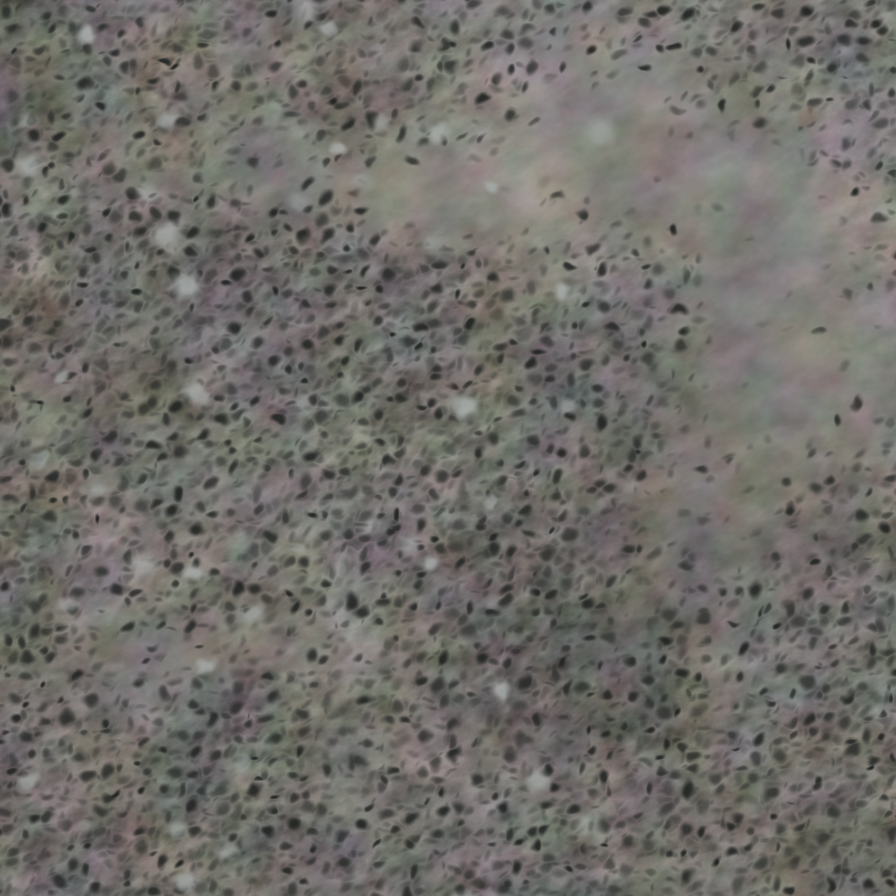
A WebGL 2 fragment shader for this texture:

```glsl
#version 300 es
precision highp float;
// Worn grey concrete with exposed aggregate: small tilted dark grains, pale
// chips and a few rusty ones. Jittered grids scatter the soft ellipses, and
// a density field built from broad blobs and noise leaves smooth bare areas.

uniform vec2 u_resolution;
out vec4 fragColor;

const vec3 CEMENT = vec3(0.496, 0.486, 0.468);
const vec3 GRAIN = vec3(0.135, 0.145, 0.138);
const vec3 PALE_CHIP = vec3(0.66, 0.68, 0.67);
const vec3 RUST_CHIP = vec3(0.50, 0.31, 0.25);

// Integer hash giving four values from 0 to 1 per grid cell
vec4 hash4(vec2 cell, uint seed) {
    ivec2 c = ivec2(cell) + 4096;
    uvec4 v = uvec4(uint(c.x), uint(c.y), seed, uint(c.x + c.y)) * 1664525u + 1013904223u;
    for (int i = 0; i < 2; i++) {
        v += v.yzxy * v.wxyz;
        v ^= v >> 16u;
    }
    return vec4(v >> 8u) / 16777216.0;
}

float noise(vec2 p, uint seed) {
    vec2 c = floor(p);
    vec2 f = p - c;
    f = f * f * (3.0 - 2.0 * f);
    float low = mix(hash4(c, seed).x, hash4(c + vec2(1, 0), seed).x, f.x);
    float high = mix(hash4(c + vec2(0, 1), seed).x, hash4(c + vec2(1, 1), seed).x, f.x);
    return mix(low, high, f.y);
}

// Layered noise centred on zero
float fbm(vec2 p, uint seed) {
    float sum = 0.0;
    float amp = 0.5;
    for (uint i = 0u; i < 4u; i++) {
        sum += amp * (noise(p, seed + i) - 0.5);
        p = mat2(1.6, 1.2, -1.2, 1.6) * p;
        amp *= 0.5;
    }
    return sum;
}

vec2 rotate(vec2 p, float angle) {
    float c = cos(angle);
    float s = sin(angle);
    return vec2(c * p.x + s * p.y, c * p.y - s * p.x);
}

float blob(vec2 p, vec2 center, vec2 radius) {
    vec2 d = (p - center) / radius;
    return exp(-dot(d, d));
}

// Coverage of scattered soft ellipses; radius is in cell units
float scatter(vec2 p, float cells, vec2 radius, float tilt, float spread,
              float density, float soft, uint seed) {
    vec2 g = p * cells;
    vec2 home = floor(g);
    float cover = 0.0;
    for (int y = -1; y <= 1; y++) {
        for (int x = -1; x <= 1; x++) {
            vec2 cell = home + vec2(x, y);
            vec4 place = hash4(cell, seed);
            vec4 look = hash4(cell, seed + 57u);
            vec2 d = g - cell - 0.1 - 0.8 * place.xy;
            d = rotate(d, tilt + spread * (look.x - 0.5));
            vec2 size = radius * mix(0.65, 1.3, look.y) * vec2(1.0, mix(0.8, 1.25, look.z));
            float shape = 1.0 - smoothstep(1.0 - soft, 1.0 + soft, length(d / size));
            float present = smoothstep(place.z, place.z + 0.08, density);
            cover = max(cover, shape * present * mix(0.45, 1.0, look.w));
        }
    }
    return cover;
}

// Share of cells that hold grains, low over the smooth worn areas
float grainDensity(vec2 p) {
    float bare = blob(p, vec2(0.91, 0.65), vec2(0.19, 0.18));
    bare += 0.9 * blob(p, vec2(0.42, 0.785), vec2(0.30, 0.055));
    bare += 0.8 * blob(p, vec2(0.68, 0.87), vec2(0.22, 0.14));
    bare += 0.6 * blob(p, vec2(0.78, 0.42), vec2(0.10, 0.16));
    bare += 0.5 * blob(p, vec2(0.22, 0.27), vec2(0.16, 0.05));
    return clamp(0.92 - 0.85 * bare + 0.9 * fbm(p * 7.0, 11u), 0.08, 1.0);
}

// Cement with broad shading, colour drift and fine mottling
vec3 cementColor(vec2 p, float density) {
    float shade = 0.022 - 0.055 * density + 0.16 * fbm(p * 5.0, 23u);
    shade -= 0.08 * blob(p, vec2(0.65, 0.25), vec2(0.14, 0.12));
    shade -= 0.025 * (1.0 - smoothstep(0.0, 0.5, p.y));
    shade += 0.15 * fbm(p * vec2(18.0, 26.0), 29u);
    shade += 0.30 * fbm(rotate(p, 0.5) * vec2(50.0, 80.0), 31u) * mix(0.25, 1.0, density);
    vec3 drift = vec3(0.09, -0.05, 0.03) * fbm(p * 26.0, 41u);
    drift += vec3(0.03, 0.02, -0.09) * fbm(p * 18.0, 47u);
    return CEMENT + shade + drift;
}

void main() {
    vec2 p = gl_FragCoord.xy / u_resolution.y;
    float density = grainDensity(p);
    vec3 color = cementColor(p, density);

    // A slight warp makes the ellipses irregular
    vec2 q = p + 0.006 * (vec2(noise(p * 95.0, 61u), noise(p * 95.0, 67u)) - 0.5);

    float specks = scatter(q, 78.0, vec2(0.42, 0.23), 0.55, 1.6, density * 0.85, 0.8, 71u);
    float grains = scatter(q, 48.0, vec2(0.31, 0.21), 0.65, 1.8, density * 0.82, 0.65, 83u);
    color = mix(color, GRAIN, max(0.42 * specks, 0.95 * grains));

    // Pale chips gather on the left, rusty ones are rare
    float paleShare = 0.30 * (1.0 - smoothstep(0.35, 0.9, p.x));
    float pale = scatter(q, 17.0, vec2(0.20, 0.16), 0.3, 2.0, paleShare, 0.6, 97u);
    float rust = scatter(q, 22.0, vec2(0.20, 0.13), 0.4, 1.5, 0.035, 0.5, 103u);
    color = mix(color, PALE_CHIP, 0.9 * pale);
    color = mix(color, RUST_CHIP, 0.8 * rust);
    fragColor = vec4(color, 1.0);
}
```
